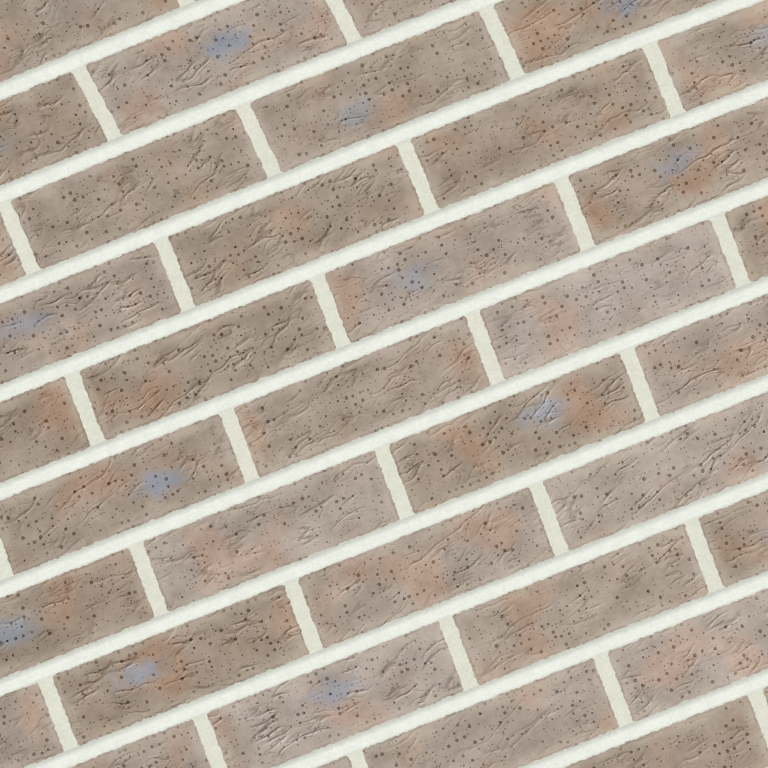
A WebGL 2 fragment shader for this texture:

```glsl
#version 300 es
precision highp float;
// Slanted running-bond brick wall with pale raised mortar. A skewed lattice gives
// every brick its own coordinates; stretched gradient noise carves creases, and
// hashes vary the tone, blue firing marks and pits from brick to brick.
uniform vec2 u_resolution;
out vec4 fragColor;

vec2 hash2(vec2 p) {
    vec3 a = fract(p.xyx * vec3(0.1031, 0.1030, 0.0973));
    a += dot(a, a.yzx + 33.33);
    return fract((a.xx + a.yz) * a.zy);
}

float gradDot(vec2 cell, vec2 offset) {
    float angle = 6.2832 * hash2(cell).x;
    return dot(vec2(cos(angle), sin(angle)), offset);
}

float noise(vec2 p) {
    vec2 i = floor(p), f = fract(p);
    vec2 w = f * f * f * (f * (f * 6.0 - 15.0) + 10.0);
    vec2 e = vec2(1, 0);
    return mix(mix(gradDot(i, f), gradDot(i + e, f - e), w.x),
               mix(gradDot(i + e.yx, f - e.yx), gradDot(i + 1.0, f - 1.0), w.x), w.y);
}

float fbm(vec2 p) {
    float sum = 0.0, amp = 0.6;
    for (int i = 0; i < 4; i++) {
        sum += amp * noise(p);
        p = mat2(1.6, 1.2, -1.2, 1.6) * p + 7.3;
        amp *= 0.5;
    }
    return sum;
}

// Depth of the broken, lengthwise creases in the clay
float creases(vec2 p) {
    p += 0.005 * vec2(noise(p * 45.0), noise(p * 45.0 + 19.0));
    float ridge = abs(noise(p * vec2(15, 62))) + 0.06 * noise(p * 150.0);
    float fine = abs(noise(p * vec2(34, 120) + 31.0));
    float broken = smoothstep(-0.12, 0.3, noise(p * vec2(22, 40) + 53.0));
    return broken * (smoothstep(0.13, 0.0, ridge) + 0.5 * smoothstep(0.12, 0.0, fine));
}

// Dark round pits, one possible per grid cell
float pits(vec2 p, float size) {
    vec2 cell = floor(p / size);
    vec2 h = hash2(cell + 11.0), k = hash2(cell + 47.0);
    float d = length(p / size - cell - mix(vec2(0.3), vec2(0.7), h));
    float radius = mix(0.08, 0.24, k.y);
    return step(0.66, k.x) * smoothstep(radius + 0.07, radius - 0.07, d);
}

float boxDistance(vec2 p, vec2 halfSize, float radius) {
    vec2 d = abs(p) - halfSize + radius;
    return length(max(d, 0.0)) + min(max(d.x, d.y), 0.0) - radius;
}

void main() {
    vec2 p = gl_FragCoord.xy / u_resolution.y;
    float blur = max(0.0013, 1.0 / u_resolution.y);

    // Skewed lattice, slightly stretched toward the upper left
    vec2 wall = p;
    float rise = max(p.y - 0.6, 0.0);
    wall.x += 0.3 * rise * rise * max(1.0 - p.x, 0.0);
    mat2 lattice = mat2(0.3197, 0.1270, -0.0417, 0.1113);
    vec2 uv = inverse(lattice) * (wall - vec2(0.6315, 0.5469));
    float row = floor(uv.y + 0.5);
    uv.x += 0.5 * mod(row, 2.0);
    vec2 id = vec2(floor(uv.x), row) + 40.0;
    vec2 q = vec2(fract(uv.x) - 0.5, uv.y - row) * vec2(0.344, 0.1188);
    vec2 h = hash2(id), k = hash2(id + 91.0);

    // Ragged brick outline
    float wobble = 0.0016 * noise(p * 70.0) + 0.0016 * noise(p * 190.0);
    float d = boxDistance(q, vec2(0.1622, 0.0487), 0.004) + wobble;
    float brickMask = smoothstep(blur, -blur, d);

    // Clay: tone of each brick, mottling and ruddy patches
    vec2 clay = q + id * vec2(1.37, 2.11);
    float mottle = fbm(clay * vec2(16, 24));
    vec3 brick = mix(vec3(0.58, 0.52, 0.46), vec3(0.64, 0.59, 0.55), h.x);
    brick += 0.13 * mottle + 0.05 * fbm(clay * 110.0);
    brick += vec3(0.03, -0.01, -0.03) * smoothstep(0.0, 0.4, noise(clay * 13.0 + 5.0));

    // Blue firing mark near the middle of some bricks
    vec2 mark = (q - (k - 0.5) * vec2(0.12, 0.03)) / vec2(0.048, 0.027);
    float blue = smoothstep(1.0, 0.1, length(mark) + 0.8 * fbm(clay * 50.0));
    blue *= smoothstep(0.45, 0.9, h.y);
    brick = mix(brick, vec3(0.53, 0.56, 0.62) + 0.12 * mottle, 0.75 * blue);

    // Creases tilt against the brick and catch light from above
    float tilt = 0.12 + 0.3 * (k.x - 0.3);
    vec2 grain = mat2(cos(tilt), -sin(tilt), sin(tilt), cos(tilt)) * q + id * vec2(1.37, 2.11);
    float depth = creases(grain);
    float relief = depth - creases(grain + vec2(-0.0008, 0.0024));
    float strength = mix(0.55, 1.0, k.y);
    brick -= strength * (0.07 * depth + 0.09 * relief);
    brick -= 0.2 * pits(clay, 0.0105) + 0.12 * pits(clay + 0.37, 0.006);

    // Chalky smear and thin shade along the edges
    float smear = smoothstep(-0.018, 0.0, d + 0.012 * noise(p * 28.0));
    brick = mix(brick, vec3(0.73, 0.69, 0.63), 0.45 * smear);
    brick -= 0.08 * smoothstep(-0.0045, -0.001, d) * smoothstep(-0.3, 0.4, noise(p * 40.0));
    brick += 0.05 + 0.035 * (p.x - 0.5);

    // Mortar: rounded bed joints, flatter and creamier head joints
    float across = (abs(q.y) - 0.0594) * sign(q.y) / 0.0109;
    float bed = smoothstep(0.0475, 0.0495, abs(q.y));
    float shade = smoothstep(0.1, 0.95, across) + 0.5 * smoothstep(-0.6, -1.0, across);
    vec3 bedColor = mix(vec3(0.93, 0.94, 0.90), vec3(0.80, 0.81, 0.77), shade);
    vec3 mortar = mix(vec3(0.88, 0.88, 0.82), bedColor, bed);
    mortar += 0.04 * fbm(p * 60.0) + 0.03 * noise(p * 240.0);

    fragColor = vec4(clamp(mix(mortar, brick, brickMask), 0.0, 1.0), 1.0);
}
```
